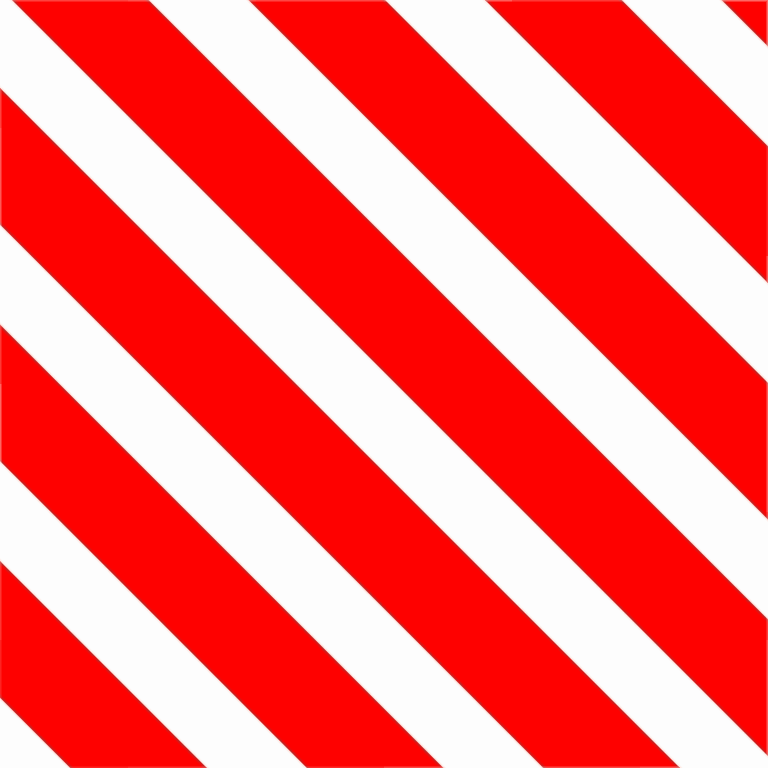
Reproduce this pattern procedurally as a WebGL 1 fragment shader.

```glsl
precision highp float;

uniform vec2 u_resolution;

float hash(vec2 cell) {
  return fract(sin(dot(cell, vec2(12.9898, 78.233))) * 43758.5453);
}

// Signed distance to the falling diagonal stripes, negative inside
float stripeDistance(vec2 uv) {
  float across = uv.x + uv.y - 1.1045;
  float fromCentre = abs(fract(across / 0.308 + 0.5) - 0.5) * 0.308;
  return (fromCentre - 0.0889) * 0.7071;
}

void main() {
  vec2 uv = gl_FragCoord.xy / u_resolution;
  float pixel = 1.0 / min(u_resolution.x, u_resolution.y);
  float d = stripeDistance(uv);
  float grain = hash(floor(uv * 384.0));

  // Red ink with a slightly darker, speckled rim
  float rim = smoothstep(-0.0045, -0.0005, d);
  vec3 red = mix(vec3(0.995, 0.005, 0.0), vec3(0.73, 0.16, 0.16), rim * (0.5 + 0.5 * grain));

  // White ground with a faint warm fringe beside the ink
  float fringe = 1.0 - smoothstep(0.0005, 0.0035, d);
  vec3 white = mix(vec3(0.993), vec3(1.0, 0.89, 0.86), fringe * (0.6 + 0.4 * grain));

  float soft = max(0.7 * pixel, 0.0009);
  vec3 colour = mix(red, white, smoothstep(-soft, soft, d));

  // Thin, uneven fading along the outer border
  vec2 inset = min(uv, 1.0 - uv);
  float border = 1.0 - smoothstep(0.001, 0.001 + 1.5 * pixel, min(inset.x, inset.y));
  float fade = 0.15 + 0.3 * hash(floor(uv * 6.0));
  colour = mix(colour, vec3(1.0, 0.89, 0.86), border * fade * step(d, 0.0));

  gl_FragColor = vec4(colour, 1.0);
}
```
